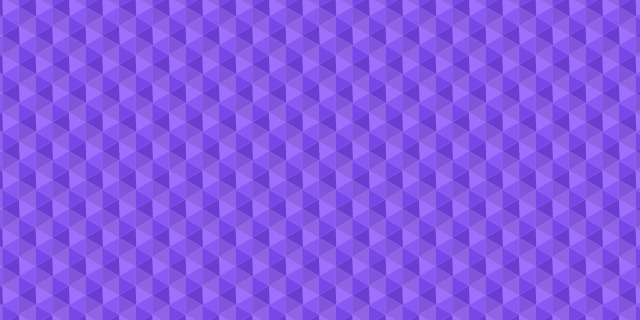
Give the GLSL for this pattern, as a WebGL 2 fragment shader.

```glsl
#version 300 es
precision highp float;

uniform vec2 u_resolution;
out vec4 fragColor;

// Facet shades in order down one column
const vec3 SHADES[6] = vec3[6](
    vec3(0.47, 0.28, 0.91),
    vec3(0.42, 0.24, 0.82),
    vec3(0.50, 0.33, 0.86),
    vec3(0.56, 0.39, 0.89),
    vec3(0.62, 0.43, 0.99),
    vec3(0.54, 0.35, 0.95));

const vec3 SEAM = vec3(0.65, 0.49, 0.95);

// Colour at a point, x in column widths and y in triangle sides
vec3 facets(vec2 p) {
    float column = floor(p.x);
    float across = p.x - column;

    // Each column is the one before it, moved by half a period
    float down = mod(p.y + 1.5 * column, 3.0);

    // Sign tells right-pointing from left-pointing triangles
    float slant = 0.5 * (1.0 - across) - abs(fract(down) - 0.5);
    float id = slant > 0.0 ? 2.0 * floor(down)
                           : 2.0 * floor(down + 0.5) - 1.0;
    int shade = int(mod(id + 6.5, 6.0));

    // Thin seams, left out where the darkest and lightest facets meet
    float edge = abs(slant);
    if (shade != 1 && shade != 4) edge = min(edge, min(across, 1.0 - across));
    float seam = 1.0 - step(0.013, edge);

    // The darkest facet laps a little over its light neighbour
    if (shade == 4 && across < 0.045 * (down - 2.0)) {
        shade = 1;
        seam = 0.0;
    }
    return mix(SHADES[shade], SEAM, 0.6 * seam);
}

void main() {
    // Average a 5 by 5 grid of samples for smooth edges
    vec3 sum = vec3(0.0);
    for (int j = 0; j < 5; j++) {
        for (int i = 0; i < 5; i++) {
            vec2 offset = (vec2(i, j) + 0.5) / 5.0 - 0.5;
            vec2 uv = (gl_FragCoord.xy + offset) / u_resolution.y;
            sum += facets(vec2(uv.x * 19.2 - 0.133,
                               (1.0 - uv.y) * 16.628 - 0.849));
        }
    }
    fragColor = vec4(sum / 25.0, 1.0);
}
```
